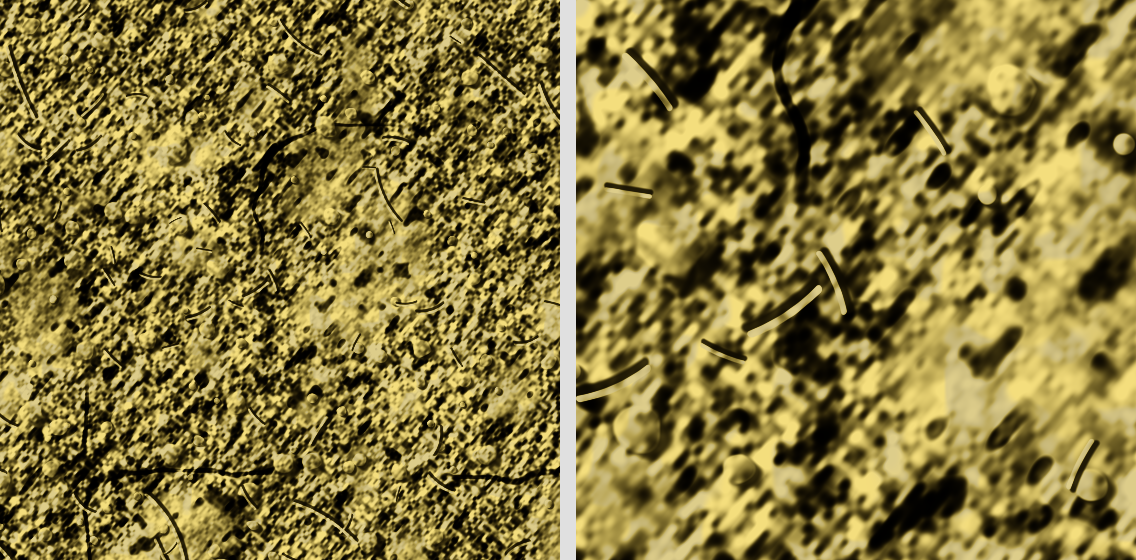
Left: the whole. Right: its middle third, enlarged.
A WebGL 1 fragment shader for this texture:

```glsl
precision highp float;
// Dry yellow soil under low light: a normal-like height signal is summed from
// oriented grain noise, embossed clods, pits, roots, pebbles and straw, then
// pushed through a logistic curve so that dark and bright tones are shared evenly.

uniform vec2 u_resolution;

#define FINE_FREQ 150.0     // smallest grains per canvas
#define CLOD_FREQ 58.0      // crumbs per canvas
#define GRAIN_STRETCH 1.5   // elongation of grains along the slope
#define CONTRAST 1.75       // steepness of the tone curve
#define BRIGHTNESS 0.16     // shift of the tone curve
#define PIT_DEPTH 1.7       // darkness of the holes
#define STRAW_WIDTH 0.0034  // half width of long straw
#define PALE_COLOR vec3(0.85, 0.79, 0.55)

const vec2 LIGHT = vec2(-0.77, 0.64);
const vec2 SLOPE = vec2(0.64, 0.77);

float hash(vec2 p) {
  return fract(sin(dot(p, vec2(127.1, 311.7))) * 43758.5453);
}

float noise(vec2 p) {
  vec2 i = floor(p), f = fract(p);
  f = f * f * (3.0 - 2.0 * f);
  return mix(mix(hash(i), hash(i + vec2(1.0, 0.0)), f.x),
             mix(hash(i + vec2(0.0, 1.0)), hash(i + vec2(1.0, 1.0)), f.x), f.y);
}

// Value noise with zero mean and unit deviation.
float signedNoise(vec2 p) {
  return (noise(p) - 0.5) / 0.2145;
}

// Slope of a noise height field as seen from the light.
float emboss(vec2 p) {
  return (noise(p) - noise(p + vec2(0.0, 0.75))) / 0.26;
}

// Scattered bent strands: x = coverage, y = shadow beside them.
vec2 strands(vec2 p, float cells, float chance, float len, float width, float spread) {
  float px = 0.8 / u_resolution.y;
  vec2 result = vec2(0.0);
  for (int j = -1; j <= 1; j++) {
    for (int i = -1; i <= 1; i++) {
      vec2 cell = floor(p * cells) + vec2(float(i), float(j));
      vec2 jitter = vec2(hash(cell + 3.7), hash(cell + 8.3));
      float present = step(hash(cell + cells), chance);
      float angle = -0.9 + (hash(cell + 15.1) - 0.5) * spread;
      float size = 0.4 + 0.6 * hash(cell + 21.9);
      vec2 axis = vec2(cos(angle), sin(angle));
      vec2 d = p - (cell + jitter) / cells;
      d = vec2(dot(d, axis), dot(d, vec2(-axis.y, axis.x)));
      d.y += (hash(cell + 31.3) - 0.5) * 0.6 * d.x * d.x / len;
      float over = max(abs(d.x) - len * size, 0.0);
      float w = width * size;
      float body = length(vec2(over, d.y));
      float shade = length(vec2(over, d.y - 2.0 * w));
      result = max(result, present * vec2(
        1.0 - smoothstep(w - px, w + px, body),
        1.0 - smoothstep(w * 0.7, w * 2.0, shade)));
    }
  }
  return result;
}

// Scattered lumps: x = coverage, y = shadow on the ground, z = lit side.
vec3 pebbles(vec2 p, float cells, float chance) {
  vec3 result = vec3(0.0);
  float ragged = 0.75 + 0.5 * noise(p * 75.0);
  for (int j = -1; j <= 1; j++) {
    for (int i = -1; i <= 1; i++) {
      vec2 cell = floor(p * cells) + vec2(float(i), float(j));
      vec2 d = p - (cell + vec2(hash(cell + 2.9), hash(cell + 6.1))) / cells;
      float radius = mix(0.006, 0.021, pow(hash(cell + 12.7), 2.0));
      float present = step(hash(cell + 44.3), chance);
      float cover = present * (1.0 - smoothstep(0.8, 1.05, length(d) * ragged / radius));
      float umbra = 1.0 - smoothstep(0.7, 1.2, length(d + LIGHT * radius * 0.6) * ragged / radius);
      result.xy = max(result.xy, vec2(cover, present * umbra));
      result.z = mix(result.z, dot(d, LIGHT) / radius, cover);
    }
  }
  return result;
}

void main() {
  vec2 p = gl_FragCoord.xy / u_resolution.y;
  vec2 q = vec2(dot(p, SLOPE), dot(p, LIGHT) * GRAIN_STRETCH) + 5.0;

  // Soil: grains, crumbs and broad patches, calmer in places.
  float fine = signedNoise(q * FINE_FREQ);
  float calm = smoothstep(0.58, 0.82, noise(p * 11.0 + 40.0));
  float z = 0.68 * fine + 0.5 * emboss(q * CLOD_FREQ) + 0.28 * signedNoise(q * CLOD_FREQ * 1.4);
  z = z * (1.0 - 0.6 * calm) + 0.35 * calm;
  z += 0.25 * emboss(q * 22.0) + 0.2 * signedNoise(q * 7.0);

  // Pits: many small ones, a few large ones.
  z -= PIT_DEPTH * smoothstep(0.68, 0.86, noise(q * 42.0 + 17.0));
  z -= PIT_DEPTH * smoothstep(0.8, 0.93, noise(q * 15.0 + 63.0));

  // Dark roots follow broken contours of a slow noise.
  float contour = abs(noise(p * 3.2 + 9.0) + 0.05 * noise(p * 24.0) - 0.52);
  float broken = smoothstep(0.5, 0.62, noise(p * 4.5 + 71.0));
  z -= 2.0 * broken * (1.0 - smoothstep(0.005, 0.016, contour));

  // Lumps and straw lie on top with their shadows.
  vec3 lump = pebbles(p, 17.0, 0.4);
  z = mix(z, -1.6, 0.7 * lump.y);
  z = mix(z, 0.65 + 1.1 * lump.z + 0.45 * fine, 0.85 * lump.x);
  vec2 straw = strands(p, 5.0, 0.4, 0.085, STRAW_WIDTH, 0.9);
  vec2 chaff = strands(p + 3.0, 15.0, 0.22, 0.027, STRAW_WIDTH * 0.75, 3.0);
  straw = max(straw, chaff);
  z = mix(z, -1.7, 0.75 * straw.y);
  z = mix(z, 1.0 + 0.5 * fine, 0.9 * straw.x);

  // Tone curve and earth colours.
  float tone = min(1.0 / (1.0 + exp(-CONTRAST * (z + BRIGHTNESS))), 0.94);
  vec3 color = vec3(1.02, 0.93, 0.54) * pow(vec3(tone), vec3(1.03, 1.1, 1.6));
  float bleached = max(straw.x, smoothstep(0.46, 0.62, noise(p * 48.0 + 29.0)));
  color = mix(color, PALE_COLOR * (0.25 + 0.8 * tone), 0.85 * bleached * smoothstep(0.68, 0.85, tone));
  gl_FragColor = vec4(color, 1.0);
}
```
